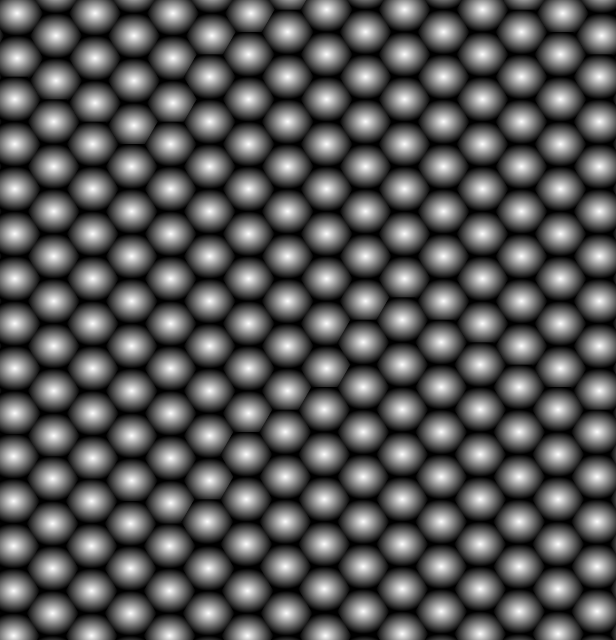
Give the GLSL for this pattern, as a Shadertoy shader.

```glsl
#define PITCH vec2(0.0609, 0.0701)
#define ORIGIN vec2(0.0267, 0.0208)
#define SLIP_STEP vec2(-0.0036, -0.0059)
#define FAULT_TOP -6.0
#define FAULT_SPACING 8.0
#define STEEP_SLOPE 0.9
#define STEEP_UPPER 5.9
#define STEEP_LOWER 15.35
#define SAMPLES 3

// Centre of the hexagon holding q, in column and row units
vec2 hexCentre(vec2 q) {
    const vec2 period = vec2(2.0, 1.0), stagger = vec2(1.0, 0.5);
    const vec2 metric = vec2(0.8660254, 1.0);
    vec2 even = period * floor(q / period + 0.5);
    vec2 odd = period * floor((q - stagger) / period + 0.5) + stagger;
    vec2 toEven = (q - even) * metric, toOdd = (q - odd) * metric;
    return dot(toEven, toEven) < dot(toOdd, toOdd) ? even : odd;
}

// Slip of the block a cell belongs to, bounded by two families of fault lines
float blockSlip(vec2 cell) {
    float shallow = cell.y - 0.5 * cell.x - FAULT_TOP;
    float steep = cell.y + STEEP_SLOPE * cell.x;
    if (shallow >= 2.0 * FAULT_SPACING) return 1.5;
    if (shallow >= FAULT_SPACING) return steep >= STEEP_LOWER ? 2.0 : 1.0;
    return shallow >= 0.0 && steep >= STEEP_UPPER ? 1.0 : 0.0;
}

// Linear falloff on an ellipse that fills the hexagon's bounds
float domeShade(vec2 offset) {
    return max(0.0, 1.0 - length(offset * vec2(1.5, 2.0)));
}

// Lay the slipped blocks over one another
float pattern(vec2 p) {
    const float slips[4] = float[4](0.0, 1.0, 1.5, 2.0);
    float shade = 0.0;
    for (int i = 0; i < 4; i++) {
        vec2 q = (p - ORIGIN - slips[i] * SLIP_STEP) / PITCH;
        vec2 cell = hexCentre(q);
        if (abs(blockSlip(cell) - slips[i]) < 0.01) shade = domeShade(q - cell);
    }
    return shade;
}

void mainImage(out vec4 fragColor, in vec2 fragCoord) {
    // Average a grid of subsamples to smooth the fault edges
    float total = 0.0;
    for (int j = 0; j < SAMPLES; j++)
    for (int i = 0; i < SAMPLES; i++) {
        vec2 jitter = (vec2(i, j) + 0.5) / float(SAMPLES) - 0.5;
        vec2 p = (fragCoord + jitter) / iResolution.y;
        total += pattern(vec2(p.x, 1.0 - p.y));
    }
    fragColor = vec4(vec3(total / float(SAMPLES * SAMPLES)), 1.0);
}
```
